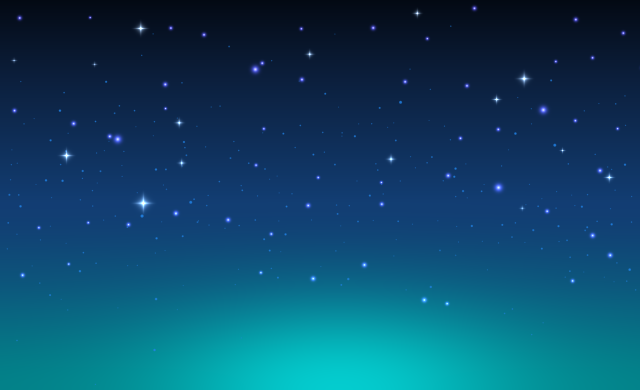
Write a Shadertoy shader that draws this background.

```glsl
float hash(vec2 p) {
    return fract(sin(dot(p, vec2(127.1, 311.7))) * 43758.5453);
}

// Vertical gradient with an elliptical glow on the horizon
vec3 skyColor(vec2 uv) {
    vec3 sky = mix(vec3(0.01, 0.50, 0.53), vec3(0.045, 0.35, 0.49), smoothstep(0.0, 0.3, uv.y));
    sky = mix(sky, vec3(0.07, 0.24, 0.45), smoothstep(0.2, 0.48, uv.y));
    sky = mix(sky, vec3(0.045, 0.12, 0.235), clamp((uv.y - 0.48) / 0.32, 0.0, 1.0));
    sky = mix(sky, vec3(0.012, 0.035, 0.075), clamp((uv.y - 0.8) / 0.2, 0.0, 1.0));
    vec2 q = (uv - vec2(0.53, 0.0)) / vec2(0.27, 0.2);
    return mix(sky, vec3(0.015, 0.80, 0.81), exp(-dot(q, q)));
}

// Four-pointed star with thin tapering rays and a soft halo
float sparkle(vec2 d, float size) {
    d = abs(d) / size;
    vec2 taper = max(1.0 - d, 0.0);
    float rays = taper.x * taper.x * exp(-d.y * 13.0)
               + taper.y * taper.y * exp(-d.x * 13.0);
    return rays + 0.3 * exp(-dot(d, d) * 7.0);
}

// Round violet star: soft halo around a pale core
vec3 violetStar(float dist, float radius) {
    float d = dist / radius;
    return vec3(0.32, 0.28, 0.85) * exp(-d * d)
         + vec3(0.45, 0.45, 0.25) * exp(-d * d * 6.0);
}

// Violet stars scattered over the upper sky
vec3 violetField(vec2 p) {
    vec2 cell = floor(p * 8.0);
    vec2 center = (cell + 0.15 + 0.7 * vec2(hash(cell + 3.1), hash(cell + 8.7))) / 8.0;
    float keep = step(hash(cell + 5.3), 0.55 * smoothstep(0.1, 0.4, center.y));
    float radius = mix(0.0035, 0.006, hash(cell + 1.9));
    return keep * violetStar(length(p - center), radius);
}

// Fine blue dust, densest in a band across the middle
float dustField(vec2 p, float cells, float amount, float maxRadius) {
    vec2 cell = floor(p * cells);
    vec2 center = (cell + 0.15 + 0.7 * vec2(hash(cell + cells), hash(cell + 2.0 * cells))) / cells;
    float band = exp(-pow((center.y - 0.52) / 0.23, 2.0));
    float keep = step(hash(cell + 3.0 * cells), amount * band);
    float size = hash(cell + 4.0 * cells);
    float radius = maxRadius * mix(0.35, 1.0, size * size * size);
    float soft = 0.8 / iResolution.y;
    float dist = length(p - center);
    return keep * mix(0.4, 0.85, size) * (1.0 - smoothstep(radius - soft, radius + soft, dist));
}

void mainImage(out vec4 fragColor, in vec2 fragCoord) {
    vec2 uv = fragCoord / iResolution.xy;
    vec2 scale = vec2(iResolution.x / iResolution.y, 1.0);
    vec2 p = uv * scale;
    vec3 color = skyColor(uv);

    // Small stars
    float dust = max(dustField(p, 27.0, 0.45, 0.003), dustField(p, 13.0, 0.25, 0.0042));
    color = mix(color, vec3(0.13, 0.52, 0.92), dust);
    color += violetField(p);

    // Larger violet stars
    vec2 violets[4] = vec2[4](
        vec2(0.399, 0.822), vec2(0.184, 0.643), vec2(0.849, 0.718), vec2(0.779, 0.519));
    for (int i = 0; i < 4; i++) {
        color += violetStar(length(p - violets[i] * scale), 0.0095);
    }

    // Bright sparkles: position and ray length
    vec3 sparkles[15] = vec3[15](
        vec3(0.220, 0.927, 0.027), vec3(0.652, 0.966, 0.018), vec3(0.484, 0.861, 0.018),
        vec3(0.819, 0.798, 0.029), vec3(0.776, 0.745, 0.018), vec3(0.280, 0.685, 0.019),
        vec3(0.104, 0.601, 0.027), vec3(0.284, 0.582, 0.017), vec3(0.611, 0.592, 0.019),
        vec3(0.224, 0.479, 0.037), vec3(0.952, 0.545, 0.019), vec3(0.816, 0.466, 0.012),
        vec3(0.879, 0.614, 0.012), vec3(0.148, 0.835, 0.012), vec3(0.022, 0.845, 0.012));
    for (int i = 0; i < 15; i++) {
        float brightness = smoothstep(0.0, 0.022, sparkles[i].z);
        color += vec3(0.72, 0.83, 0.95) * brightness
               * sparkle(p - sparkles[i].xy * scale, sparkles[i].z);
    }

    fragColor = vec4(clamp(color, 0.0, 1.0), 1.0);
}
```
